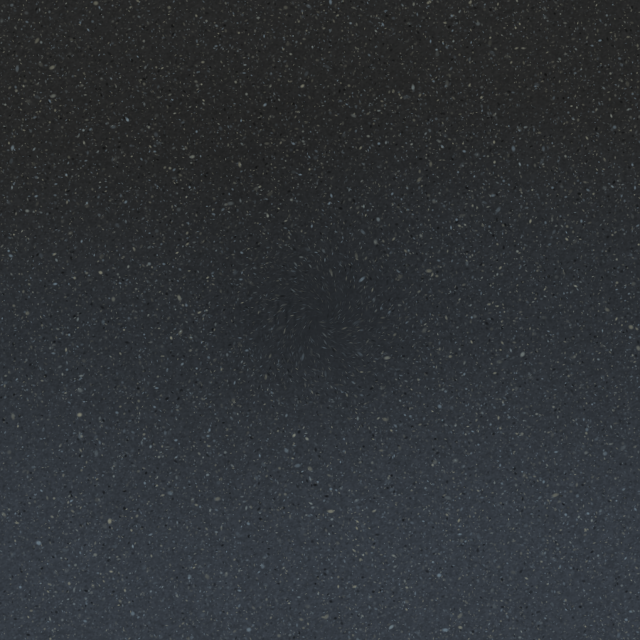
Reproduce this texture procedurally as a WebGL 1 fragment shader.

```glsl
precision highp float;

// Dark speckled stone: a charcoal ground fading to slate blue at the bottom,
// covered by fine mineral grain and several layers of tiny scattered flecks.
// Flecks turn around a dim centre, where they become thinner and fainter.

uniform vec2 u_resolution;

const vec2 CENTRE = vec2(0.50, 0.50);

float hash(vec2 p) {
  vec3 q = fract(vec3(p.xyx) * 0.1031);
  q += dot(q, q.yzx + 33.33);
  return fract((q.x + q.y) * q.z);
}

vec2 hash2(vec2 p) {
  return vec2(hash(p + 17.3), hash(p + 71.9));
}

float valueNoise(vec2 p) {
  vec2 i = floor(p);
  vec2 f = fract(p);
  f = f * f * (3.0 - 2.0 * f);
  float low = mix(hash(i), hash(i + vec2(1.0, 0.0)), f.x);
  float high = mix(hash(i + vec2(0.0, 1.0)), hash(i + vec2(1.0, 1.0)), f.x);
  return mix(low, high, f.y);
}

float blob(vec2 p, vec2 centre, vec2 size) {
  vec2 d = (p - centre) / size;
  return exp(-dot(d, d));
}

vec2 rotate(vec2 v, float a) {
  float c = cos(a);
  float s = sin(a);
  return vec2(c * v.x + s * v.y, c * v.y - s * v.x);
}

// Broad light: neutral above, bluish below, dim in the middle.
vec3 groundColour(vec2 p) {
  vec3 slate = vec3(0.203, 0.226, 0.254);
  vec3 steel = vec3(0.165, 0.180, 0.196);
  vec3 charcoal = vec3(0.147, 0.149, 0.148);
  float y = p.y + 0.10 * (valueNoise(p * 3.0 + 4.0) - 0.5) - 0.06 * (p.x - 0.5);
  vec3 colour = mix(slate, steel, smoothstep(0.08, 0.56, y));
  colour = mix(colour, charcoal, smoothstep(0.48, 0.86, y));
  float shade = 0.13 * blob(p, CENTRE, vec2(0.17, 0.12));
  shade += 0.07 * blob(p, vec2(0.43, 0.74), vec2(0.30, 0.16));
  return colour * (1.02 - shade);
}

// One layer of elliptical flecks: x is coverage times strength, y is tint.
vec2 flecks(vec2 p, float cells, float radius, float share, float seed, float pixel) {
  vec2 home = floor(p * cells);
  vec2 result = vec2(0.0, 0.5);
  for (int j = -1; j <= 1; j++) {
    for (int i = -1; i <= 1; i++) {
      vec2 cell = home + vec2(float(i), float(j));
      vec2 key = cell + seed;
      vec2 spot = (cell + 0.1 + 0.8 * hash2(key)) / cells;
      vec2 arm = spot - CENTRE;
      float near = exp(-dot(arm, arm) / 0.012);
      float turn = atan(arm.y, arm.x + 0.0001) + 0.7;
      turn += (hash(key + 5.1) - 0.5) * mix(3.0, 0.6, near);
      float size = radius * mix(0.6, 1.25, hash(key + 9.7));
      float stretch = mix(1.0 + 0.5 * hash(key + 2.6), 2.2, near);
      vec2 q = rotate(p - spot, turn) / vec2(stretch, 1.0 / sqrt(stretch));
      float soft = 0.35 + 0.6 * pixel / size;
      float cover = 1.0 - smoothstep(1.0 - soft, 1.0 + soft, length(q) / size);
      float glow = hash(key + 13.4);
      float strength = mix(0.22, 1.0, glow * glow * glow) * (1.0 - 0.5 * near);
      cover *= strength * step(hash(key + 31.2), share);
      if (cover > result.x) result = vec2(cover, hash(key + 43.8));
    }
  }
  return result;
}

vec3 addFlecks(vec3 colour, vec2 layer, float opacity) {
  vec3 blueGrey = vec3(0.46, 0.54, 0.59);
  vec3 cream = vec3(0.57, 0.57, 0.49);
  vec3 tint = mix(blueGrey, cream, smoothstep(0.2, 0.8, layer.y));
  return mix(colour, tint, layer.x * opacity);
}

void main() {
  float pixel = 1.0 / min(u_resolution.x, u_resolution.y);
  vec2 p = gl_FragCoord.xy * pixel;
  vec3 colour = groundColour(p);

  // Fine grain, calmer in the dim centre.
  float calm = 1.0 - 0.5 * blob(p, CENTRE, vec2(0.08));
  float grain = 0.6 * (valueNoise(rotate(p, 0.5) * vec2(340.0, 400.0)) - 0.5);
  grain += 0.4 * (valueNoise(rotate(p, -0.4) * vec2(170.0, 210.0) + 50.0) - 0.5);
  colour *= 1.0 + 0.28 * grain * calm;

  // Small patch of upright ripples left of the centre.
  float ripple = valueNoise(p * vec2(230.0, 34.0) + 80.0) - 0.5;
  colour += 0.06 * ripple * blob(p, vec2(0.435, 0.513), vec2(0.045, 0.022));

  // Dark pits, then pale flecks from dust to rare larger chips.
  colour *= 1.0 - 0.5 * flecks(p, 110.0, 0.0017, 0.25, 210.0, pixel).x;
  colour = addFlecks(colour, flecks(p, 190.0, 0.0011, 0.45, 10.0, pixel), 0.50);
  colour = addFlecks(colour, flecks(p, 100.0, 0.0016, 0.40, 60.0, pixel), 0.70);
  colour = addFlecks(colour, flecks(p, 42.0, 0.0026, 0.22, 130.0, pixel), 0.75);

  gl_FragColor = vec4(colour, 1.0);
}
```
